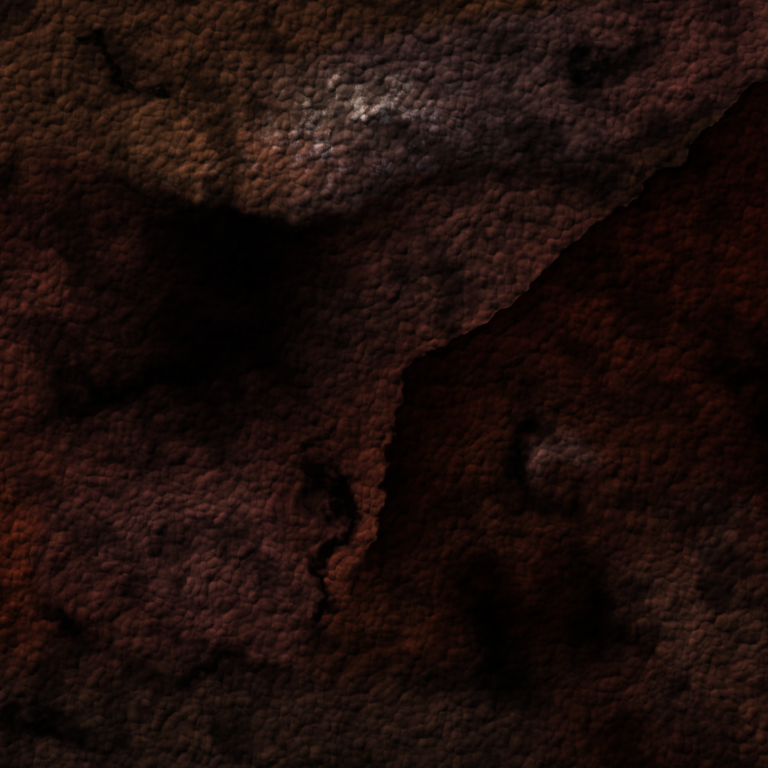
Write a Shadertoy shader that draws this texture.

```glsl
float hash(vec2 p) {
    return fract(sin(dot(p, vec2(127.1, 311.7))) * 43758.5453);
}

float noise(vec2 p) {
    vec2 i = floor(p), f = fract(p);
    f = f * f * (3.0 - 2.0 * f);
    return mix(mix(hash(i), hash(i + vec2(1, 0)), f.x),
               mix(hash(i + vec2(0, 1)), hash(i + vec2(1, 1)), f.x), f.y);
}

// Fractal noise, centred near one half
float fbm(vec2 p) {
    float sum = 0.0, amp = 0.42;
    for (int i = 0; i < 5; i++) {
        sum += amp * noise(p);
        amp *= 0.62;
        p = mat2(1.6, 1.2, -1.2, 1.6) * p + 3.7;
    }
    return sum;
}

// Heights of scattered domes of random size
float pebbles(vec2 p) {
    float height = 0.0;
    for (int k = 0; k < 9; k++) {
        vec2 id = floor(p) + vec2(k % 3 - 1, k / 3 - 1);
        vec2 d = id + vec2(hash(id), hash(id + 57.0)) - p;
        height = max(height, (0.4 + 0.6 * hash(id + 13.0)) * (1.0 - 1.4 * dot(d, d)));
    }
    return height;
}

float surface(vec2 p) {
    return 0.42 * pebbles(p * 48.0) + 0.3 * pebbles(p * 100.0) + 0.75 * fbm(p * 20.0);
}

// Soft tilted ellipse: centre and radii in one vector
float spot(vec2 p, vec4 shape, float tilt) {
    p -= shape.xy;
    float c = cos(tilt), s = sin(tilt);
    vec2 q = vec2(c * p.x + s * p.y, c * p.y - s * p.x) / shape.zw;
    return exp(-dot(q, q));
}

float shade(vec2 p, vec4 shape, float tilt) {
    return 1.0 - 0.93 * spot(p, shape, tilt);
}

float segment(vec2 p, vec2 a, vec2 b) {
    vec2 d = b - a;
    return length(p - a - d * clamp(dot(p - a, d) / dot(d, d), 0.0, 1.0));
}

// Recessed wall on the right
vec3 recess(vec2 p) {
    vec3 col = vec3(0.085, 0.02, 0.009);
    col = mix(col, vec3(0.14, 0.038, 0.021), spot(p, vec4(0.88, 0.62, 0.2, 0.13), 0.6));
    col = mix(col, vec3(0.15, 0.056, 0.032), spot(p, vec4(0.72, 0.42, 0.17, 0.09), 0.6));
    col = mix(col, vec3(0.18, 0.1, 0.075), spot(p, vec4(0.91, 0.16, 0.11, 0.2), 0.4));
    col = mix(col, vec3(0.19, 0.075, 0.048), spot(p, vec4(0.64, 0.3, 0.09, 0.04), 0.15));
    col = mix(col, vec3(0.27, 0.16, 0.14), spot(p, vec4(0.75, 0.39, 0.03, 0.025), 0.5));
    col = mix(col, vec3(0.25, 0.14, 0.11), spot(p, vec4(0.93, 0.31, 0.035, 0.03), 0.0));
    return col * shade(p, vec4(0.755, 0.21, 0.05, 0.1), 0.2)
               * shade(p, vec4(0.64, 0.18, 0.06, 0.09), 0.5)
               * shade(p, vec4(0.71, 0.4, 0.022, 0.07), 0.1)
               * shade(p, vec4(0.98, 0.48, 0.035, 0.1), 0.0);
}

// Lit rock on the left, shaded beneath the overhang
vec3 slope(vec2 p) {
    vec3 col = vec3(0.12, 0.043, 0.03);
    col = mix(col, vec3(0.19, 0.105, 0.065), smoothstep(0.68, 0.86, p.y));
    col = mix(col, vec3(0.25, 0.11, 0.085), spot(p, vec4(0.03, 0.59, 0.16, 0.09), 0.4));
    col = mix(col, vec3(0.22, 0.12, 0.1), spot(p, vec4(0.6, 0.67, 0.22, 0.08), 0.65));
    col = mix(col, vec3(0.25, 0.13, 0.115), spot(p, vec4(0.25, 0.28, 0.21, 0.13), -0.5));
    col = mix(col, vec3(0.24, 0.085, 0.045), spot(p, vec4(0.0, 0.27, 0.06, 0.15), 0.0));
    col = mix(col, vec3(0.21, 0.085, 0.055), spot(p, vec4(0.465, 0.31, 0.045, 0.17), -0.1));
    return col * shade(p, vec4(0.28, 0.67, 0.18, 0.07), -0.15)
               * shade(p, vec4(0.29, 0.55, 0.17, 0.1), 0.15)
               * shade(p, vec4(0.16, 0.49, 0.12, 0.025), 0.3)
               * shade(p, vec4(0.07, 0.18, 0.025, 0.07), 0.5);
}

void mainImage(out vec4 fragColor, in vec2 fragCoord) {
    vec2 uv = fragCoord / iResolution.xy;
    vec2 warp = vec2(fbm(uv * 13.0), fbm(uv * 13.0 + 41.0)) - 0.5;
    vec2 p = uv + 0.06 * warp, ragged = uv + 0.15 * warp;

    // Diagonal rim separating slope and recess
    float side = p.x - 0.47 - 0.25 * (p.y - 0.27) - 0.95 * max(p.y - 0.5, 0.0);
    float rimFade = smoothstep(0.2, 0.3, p.y);
    vec3 wall = recess(ragged) * (1.0 - 0.8 * rimFade * exp(-max(side, 0.0) / 0.06));
    vec3 rock = slope(ragged);
    rock += vec3(0.05, 0.024, 0.019) * rimFade * exp(-abs(side + 0.02) / 0.018);
    float rimWidth = mix(0.07, 0.003, rimFade);
    vec3 col = mix(rock, wall, smoothstep(-rimWidth, rimWidth, side));

    // Dusty floor
    float ground = smoothstep(0.2, 0.06, p.y) * smoothstep(0.85, 0.6, p.x);
    col = mix(col, vec3(0.13, 0.08, 0.06), 0.85 * ground);
    col = mix(col, vec3(0.17, 0.07, 0.04), spot(ragged, vec4(0.51, 0.2, 0.06, 0.05), 0.4));
    col *= shade(ragged, vec4(0.64, 0.13, 0.04, 0.08), 0.4);
    col *= shade(ragged, vec4(0.04, 0.05, 0.11, 0.02), -0.25);
    col *= shade(ragged, vec4(0.28, 0.11, 0.12, 0.022), 0.1);

    // Overhanging boulder, warm at its nose and grey along its back
    float above = p.y - 0.7 - 0.34 * max(0.39 - p.x, 0.0)
                - 0.5 * clamp(p.x - 0.39, 0.0, 0.16) - 0.45 * max(p.x - 0.78, 0.0);
    float crown = 0.85 + 0.2 * p.x - 1.5 * max(0.19 - p.x, 0.0);
    float boulder = smoothstep(-0.008, 0.012, above)
                  * smoothstep(0.02, -0.015, p.y - crown) * smoothstep(0.125, 0.155, p.x);
    vec3 stone = mix(vec3(0.25, 0.145, 0.09), vec3(0.2, 0.13, 0.12), smoothstep(0.25, 0.48, p.x));
    stone = mix(stone, vec3(0.21, 0.105, 0.09), smoothstep(0.65, 0.9, p.x));
    stone += vec3(0.1, 0.05, 0.03) * spot(p, vec4(0.35, 0.77, 0.11, 0.06), -0.35);
    stone *= 0.5 + 0.5 * smoothstep(0.0, 0.06, above);
    float overhang = smoothstep(0.1, 0.2, p.x) * smoothstep(0.85, 0.75, p.x);
    col *= 1.0 - 0.75 * overhang * exp(-abs(above + 0.015) / 0.025);
    col = mix(col, stone, boulder * (1.0 - smoothstep(-0.004, 0.004, side)));

    // Hollows and cracks
    col *= shade(ragged, vec4(0.77, 0.93, 0.07, 0.02), 0.2);
    col *= 1.0 - 0.8 * smoothstep(0.015, 0.002, segment(ragged, vec2(0.13, 0.94), vec2(0.18, 0.89)));
    float crack = smoothstep(0.02, 0.002, segment(ragged, vec2(0.42, 0.16), vec2(0.42, 0.44)));
    col *= 1.0 - 0.9 * crack * smoothstep(0.3, 0.55, noise(uv * 24.0));

    // Pale mineral crust
    float flecks = smoothstep(0.5, 0.7, fbm(uv * 60.0));
    col += vec3(0.19, 0.18, 0.14) * spot(p, vec4(0.46, 0.862, 0.085, 0.04), 0.0) * (0.6 + 0.7 * flecks);
    col += vec3(0.12, 0.13, 0.16) * flecks * spot(p, vec4(0.46, 0.82, 0.17, 0.06), 0.15);

    // Granular relief lit from the upper left, with dark pits
    vec2 grain = uv + 0.02 * warp;
    float height = surface(grain);
    float relief = height - surface(grain + vec2(-0.002, 0.0032));
    float pits = smoothstep(0.27, 0.55, fbm(uv * 17.0 + 9.0));
    col *= clamp(1.0 + 3.2 * relief, 0.25, 2.0) * (0.4 + 0.6 * height) * (0.5 + 0.6 * pits);
    fragColor = vec4(max(col, 0.0), 1.0);
}
```
